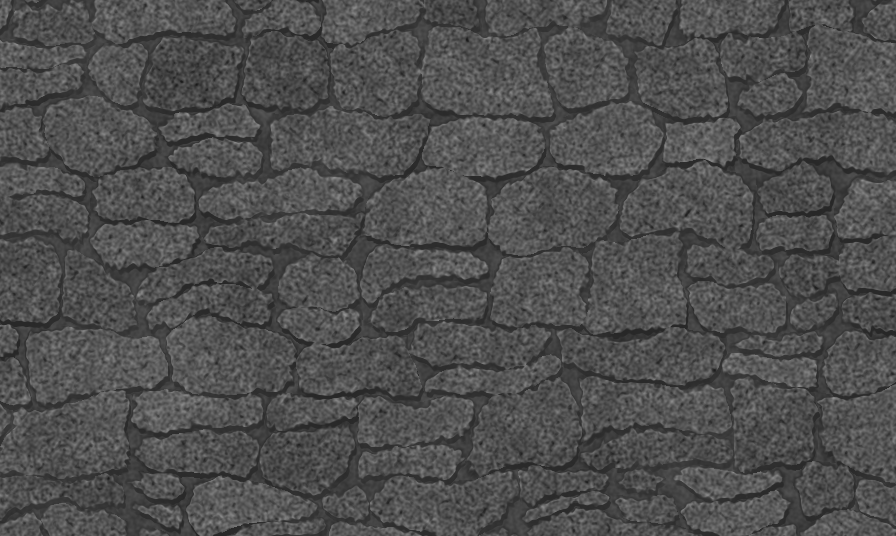
A Shadertoy shader for this texture:

```glsl
// Weathered dark rubble wall: wavy courses are cut into uneven stones, some split
// into thin slabs. A rounded distance per stone gives joints, rims and shadows;
// layers of gradient noise give the pitted grain and the dark stains.

#define ROWS 7.5          // courses over the canvas height
#define STONE_WIDTH 1.6   // mean stone width, in course heights
#define SPLIT_SHARE 0.36  // share of stones split into two slabs
#define JOINT 0.035       // half width of the joints
#define ROUGH_EDGE 0.15   // raggedness of the stone outlines
#define STONE_GRAY 0.332
#define MORTAR_GRAY 0.265
#define CRACK_GRAY 0.15
#define GRAIN 0.20        // contrast of the fine grain
#define STAIN 0.12        // contrast of the weathered patches

vec2 hash2(vec2 p) {
    vec3 q = fract(vec3(p.xyx) * vec3(0.1031, 0.1030, 0.0973));
    q += dot(q, q.yzx + 33.33);
    return fract((q.xx + q.yz) * q.zy);
}

float corner(vec2 cell, vec2 f, vec2 o) {
    float a = 6.2832 * hash2(cell + o).x;
    return dot(vec2(cos(a), sin(a)), f - o);
}

// Gradient noise, about -0.7 to 0.7
float noise(vec2 p) {
    vec2 i = floor(p), f = p - i;
    vec2 u = f * f * f * (f * (f * 6.0 - 15.0) + 10.0);
    float low = mix(corner(i, f, vec2(0, 0)), corner(i, f, vec2(1, 0)), u.x);
    float high = mix(corner(i, f, vec2(0, 1)), corner(i, f, vec2(1, 1)), u.x);
    return mix(low, high, u.y);
}

float fbm(vec2 p) {
    float sum = 0.0, amp = 1.0;
    for (int k = 0; k < 4; k++) {
        sum += amp * noise(p);
        p = mat2(1.6, 1.2, -1.2, 1.6) * p + 7.3;
        amp *= 0.5;
    }
    return sum;
}

// Height of the wavy bed joint below course k
float bed(float k, float x) {
    return k + 0.36 * (hash2(vec2(k, 71.0)).x - 0.5) + 0.42 * noise(vec2(x * 0.55, k * 9.37));
}

// Position of the slanted upright joint left of stone c
float upright(float c, float row, float rise) {
    vec2 h = hash2(vec2(c, row) + 23.0) - 0.5;
    return c + 0.62 * h.x + 0.22 * h.y * (rise - 0.5);
}

// Distance inward from the stone edge (x) and the stone's random tint (y)
vec2 stoneField(vec2 p) {
    p += 0.24 * vec2(noise(p * 0.8 + 40.0), noise(p * 0.9 + 80.0));
    p += 0.07 * vec2(noise(p * 2.7 + 15.0), noise(p * 2.9 + 55.0));

    // Course
    float row = floor(p.y);
    if (p.y < bed(row, p.x)) row -= 1.0;
    else if (p.y > bed(row + 1.0, p.x)) row += 1.0;
    float bottom = bed(row, p.x), top = bed(row + 1.0, p.x);
    float rise = (p.y - bottom) / max(top - bottom, 0.1);

    // Stone within the course
    float width = STONE_WIDTH * (0.8 + 0.45 * hash2(vec2(row, 5.0)).x);
    float x = p.x / width + 9.0 * hash2(vec2(row, 13.0)).y;
    float col = floor(x);
    if (x < upright(col, row, rise)) col -= 1.0;
    else if (x > upright(col + 1.0, row, rise)) col += 1.0;
    float left = upright(col, row, rise), right = upright(col + 1.0, row, rise);
    vec2 id = vec2(col, row) + 100.0;

    // Thin slabs
    vec2 h = hash2(id * 1.7);
    if (h.x < SPLIT_SHARE) {
        float cut = mix(bottom, top, 0.35 + 0.3 * h.y) + 0.16 * (x - left - 0.5);
        if (p.y > cut) { bottom = cut; id += 37.0; }
        else top = cut;
    }

    // Rounded, ragged outline
    vec2 side = vec2(min(x - left, right - x) * width, min(p.y - bottom, top - p.y));
    vec2 trait = hash2(id * 2.3 + 3.0);
    side += 0.10 * noise(p * 1.7 + id * 3.1);
    float radius = 0.16 + 0.24 * trait.x;
    float d = radius - length(max(radius - side, 0.0));
    d += ROUGH_EDGE * (0.55 * noise(p * 4.5 + id * 5.3) + 0.40 * noise(p * 11.0 + id));
    return vec2(d - JOINT, trait.y);
}

void mainImage(out vec4 fragColor, in vec2 fragCoord) {
    vec2 uv = fragCoord / iResolution.y;
    vec2 p = uv * ROWS;
    float soft = 0.8 * ROWS / iResolution.y + 0.006;

    vec2 field = stoneField(p);
    float stone = smoothstep(-soft, soft, field.x);
    float above = smoothstep(-soft, soft, stoneField(p + vec2(-0.025, 0.075)).x);

    // Grain and stains
    vec2 g = mat2(0.8, 0.6, -0.6, 0.8) * uv;
    float fine = noise(g * 139.0) + 0.6 * noise(g * 73.0 + 31.0);
    float pits = smoothstep(0.18, 0.5, noise(g * 97.0 + 11.0));
    float patches = fbm(uv * 5.0 + 3.0);
    float blotch = fbm(uv * 21.0 + 60.0);

    // Stone face with a pale upper rim
    float face = STONE_GRAY + 0.05 * (field.y - 0.5) + STAIN * (0.45 * patches + 0.4 * blotch);
    face += GRAIN * (0.85 + 0.5 * blotch) * fine - 0.08 * pits;
    float rim = (1.0 - smoothstep(0.0, 0.07, field.x)) * (0.35 + 0.65 * (1.0 - above));
    face += 0.07 * rim;

    // Smooth mortar, dark cracks hugging and shadowed by the stones
    float mortar = MORTAR_GRAY + 0.06 * blotch + 0.05 * fine;
    float hug = 1.0 - smoothstep(0.01, 0.07, -field.x);
    float depth = clamp(0.75 + 0.7 * noise(uv * 4.0 + 90.0), 0.3, 1.0);
    mortar = mix(mortar, CRACK_GRAY, depth * max(0.6 * hug, 0.95 * above));

    float gray = mix(mortar, face, stone);
    fragColor = vec4(vec3(clamp(gray, 0.08, 0.6)), 1.0);
}
```
